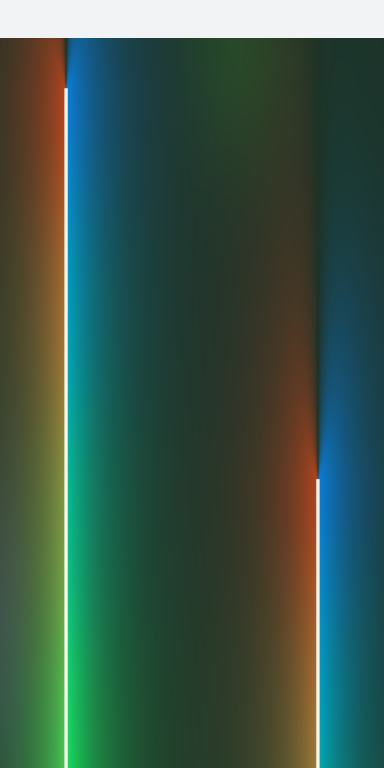
This background is drawn by a Shadertoy shader. Its source:

```glsl
// Two upright light tubes casting warm and cool glows on a dark green wall under a pale top band.

// Warm side of a tube: red-orange at the tip, olive, then green with depth.
vec3 warmLight(float depth) {
    vec3 c = mix(vec3(0.71, 0.27, 0.12), vec3(0.66, 0.46, 0.20), smoothstep(0.0, 0.34, depth));
    c = mix(c, vec3(0.50, 0.63, 0.27), smoothstep(0.28, 0.62, depth));
    return mix(c, vec3(0.28, 0.79, 0.33), smoothstep(0.55, 0.90, depth));
}

// Cool side of a tube: blue at the tip, cyan, then green with depth.
vec3 coolLight(float depth) {
    vec3 c = mix(vec3(0.04, 0.50, 0.86), vec3(0.00, 0.65, 0.76), smoothstep(0.0, 0.34, depth));
    c = mix(c, vec3(0.03, 0.76, 0.58), smoothstep(0.28, 0.58, depth));
    return mix(c, vec3(0.10, 0.88, 0.38), smoothstep(0.52, 0.90, depth));
}

// Soft round patch of light, with separate radii across and up.
float patchLight(vec2 uv, vec2 center, vec2 radius) {
    vec2 q = (uv - center) / radius;
    return exp(-dot(q, q));
}

// Blends the glow of one tube over the wall; tip is the top end of its core.
vec3 addGlow(vec3 wall, vec2 uv, vec2 tip) {
    float side = uv.x - tip.x;
    float dist = abs(side);
    float depth = max(tip.y - uv.y, 0.0);
    float rise = max(uv.y - tip.y, 0.0) * iResolution.y / iResolution.x;

    // A dark wedge opens above the tip while the light fades upward.
    float wedge = 1.0 - exp(-dist / (0.1 * rise + 0.0005));
    float glow = exp(-dist / 0.112 - rise) * wedge;

    vec3 cool = mix(coolLight(depth), vec3(0.05, 0.40, 0.40), smoothstep(0.3, 1.1, rise));
    float blend = smoothstep(-0.003, 0.003, side);
    return mix(wall, mix(warmLight(depth), cool, blend), glow);
}

// Coverage of the thin white core, antialiased by one pixel.
float coreMask(vec2 uv, vec2 tip) {
    vec2 px = 1.0 / iResolution.xy;
    float across = 1.0 - smoothstep(-0.5, 0.5, (abs(uv.x - tip.x) - 0.0042) / px.x);
    return across * smoothstep(-0.5, 0.5, (tip.y - uv.y) / px.y);
}

void mainImage(out vec4 fragColor, in vec2 fragCoord) {
    vec2 uv = fragCoord / iResolution.xy;

    // Wall with a green haze at the top and a bluish one at the lower left
    vec3 color = vec3(0.115, 0.190, 0.150);
    color += vec3(0.02, 0.09, 0.00) * patchLight(uv, vec2(0.62, 0.95), vec2(0.14, 0.17));
    color += vec3(0.08, 0.04, 0.14) * patchLight(uv, vec2(0.0, 0.18), vec2(0.10, 0.22));

    // Tubes
    float core = 0.0;
    for (int i = 0; i < 2; i++) {
        vec2 tip = mix(vec2(0.172, 0.885), vec2(0.828, 0.376), float(i));
        color = addGlow(color, uv, tip);
        core = max(core, coreMask(uv, tip));
    }
    color = mix(color, vec3(0.97, 0.97, 0.93), core);

    // Pale band
    float band = smoothstep(-0.5, 0.5, (uv.y - 0.9505) * iResolution.y);
    color = mix(color, vec3(0.945, 0.951, 0.957), band);

    fragColor = vec4(color, 1.0);
}
```
